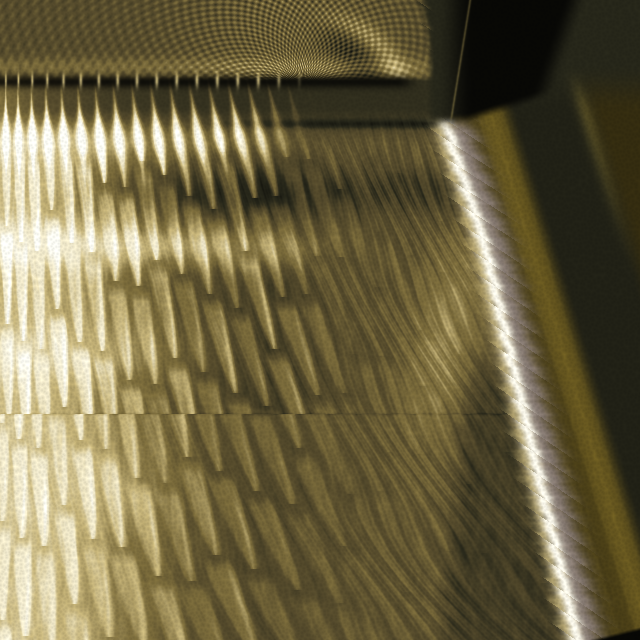
Give the GLSL for this texture, as a WebGL 2 fragment shader.

```glsl
#version 300 es
precision highp float;
// Machined brass face with slanted scalloped tool marks, a bright bevel and dark recesses.
uniform vec2 u_resolution;
out vec4 outColor;

const vec3 BLACK = vec3(0.03, 0.03, 0.02);
const vec3 SHADOW = vec3(0.15, 0.15, 0.10);
const vec3 BRONZE = vec3(0.33, 0.29, 0.17);
const vec3 BRASS = vec3(0.48, 0.42, 0.23);
const vec3 GOLD = vec3(0.78, 0.71, 0.48);
const vec3 CREAM = vec3(0.95, 0.92, 0.80);
const vec3 LILAC = vec3(0.56, 0.51, 0.50);
const vec3 OLIVE = vec3(0.33, 0.28, 0.10);

float hash(vec2 p) { return fract(sin(dot(p, vec2(41.3, 289.1))) * 4373.5); }

float band(float x, float center, float width) {
  float d = (x - center) / width;
  return exp(-d * d);
}

// Distance to the nearest scattered cell point.
float cellular(vec2 p) {
  vec2 id = floor(p), f = p - id;
  float nearest = 2.0;
  for (int j = -1; j <= 1; j++)
    for (int i = -1; i <= 1; i++) {
      vec2 o = vec2(i, j), c = id + o;
      nearest = min(nearest, length(o + vec2(hash(c), hash(c + 17.0)) - f));
    }
  return nearest;
}

float layeredSines(float x) {
  return 0.5 * sin(x) + 0.3 * sin(x * 2.3 + 1.7) + 0.2 * sin(x * 4.1 + 0.6);
}

vec3 metal(float l) {
  vec3 c = mix(BLACK, SHADOW, smoothstep(0.0, 0.17, l));
  c = mix(c, BRONZE, smoothstep(0.14, 0.34, l));
  c = mix(c, BRASS, smoothstep(0.32, 0.50, l));
  c = mix(c, GOLD, smoothstep(0.48, 0.74, l));
  c = mix(c, CREAM, smoothstep(0.70, 0.92, l));
  return mix(c, vec3(1.0, 1.0, 0.97), smoothstep(0.92, 1.15, l));
}

// Leaf-shaped marks: columns of lobes that taper to a lit lower tip.
float scallops(float phase, float y, float rows) {
  float col = floor(phase), s = phase - col;
  float along = y * rows + col * 0.28 + 0.5 * hash(vec2(col, 3.0));
  float t = fract(along), halfWidth = 0.46 * sqrt(t);
  float leaf = smoothstep(0.10, -0.14, abs(s - 0.5) - halfWidth);
  float rim = band(s, 0.5 + 0.8 * halfWidth, 0.13) * smoothstep(1.0, 0.3, t);
  float level = 0.7 + 0.5 * hash(vec2(col, floor(along)));
  return (leaf * smoothstep(1.0, 0.8, t) * (0.5 + 0.4 * s) + 0.55 * rim) * level - 0.48;
}

// Broad reflections across the main face.
float faceLight(vec2 p) {
  float l = 0.39 + 0.50 * exp(-p.x * p.x / 0.055);
  l += 0.27 * band(p.y, 0.62 - 0.02 * p.x, 0.032) * smoothstep(0.59, 0.38, p.x);
  l += 0.13 * band(p.y, 0.45, 0.045) * smoothstep(0.42, 0.18, p.x);
  l += 0.10 * band(p.y, 0.24, 0.08) * band(p.x, 0.18, 0.10);
  l -= 0.13 * band(p.y, 0.70, 0.04) * smoothstep(0.02, 0.25, p.x);
  l += 0.20 * band(p.x, 0.71 - 0.18 * (0.557 - p.y), 0.05) * band(p.y, 0.47, 0.16);
  float recess = smoothstep(-0.02, 0.03, p.x - 0.685 - 0.1 * p.y);
  return l - 0.13 * recess * smoothstep(0.48, 0.38, p.y);
}

// Main face: marks fan out as they descend, with upright bright teeth at the top.
float face(vec2 p) {
  float u = p.x * (1.0 + 0.6 * (p.y - 0.8));
  float phase = 31.0 * u - 2.0 * exp(-u / 0.08);
  float seam = smoothstep(0.352, 0.354, p.y);
  float marks = scallops(phase + 0.4 * (1.0 - seam), p.y, 6.5);
  float fine = layeredSines(u * 330.0 + 2.0 * sin(p.y * 21.0 + u * 30.0));
  float strength = mix(0.32, 0.06, smoothstep(0.40, 0.60, p.x));
  strength *= mix(0.7, 1.0, seam) * smoothstep(0.80, 0.72, p.y);
  float right = smoothstep(0.45, 0.65, p.x) * smoothstep(0.75, 0.69, p.x - 0.05 * p.y);
  float l = faceLight(p) + strength * marks + mix(0.035, 0.09, right) * fine;
  l += 0.05 * (cellular(p * vec2(70.0, 24.0)) - 0.5) - 0.05 * band(p.y, 0.353, 0.002);
  float shade = smoothstep(0.765, 0.835, p.y);
  l = mix(l, 0.20 + 0.30 * exp(-p.x / 0.10), shade);
  float width = 0.07 + 0.20 * band(p.y, 0.785, 0.04);
  float tooth = band(fract(phase) - 0.5, 0.0, width) * band(p.y, 0.795, 0.052);
  l += 0.75 * tooth * smoothstep(0.50, 0.36, p.x);
  return l - 0.16 * band(p.y, 0.806, 0.007) * smoothstep(0.25, 0.5, p.x);
}

// Upper strip: fine crossed hatching that bends into arcs at its right end.
float upperStrip(vec2 p) {
  vec2 q = p - vec2(0.47, 0.86);
  float r = length(q * vec2(0.75, 1.0)), a = atan(q.y, q.x);
  float hatch = sin(r * 520.0 + a * 8.0) * sin(a * 75.0 - r * 110.0);
  float fan = band(p.x, 0.46, 0.16);
  float l = 0.34 + (0.07 + 0.13 * fan) * hatch + 0.07 * fan + 0.13 * band(p.y, 0.895, 0.015);
  l += 0.22 * band(r, 0.115, 0.016) * smoothstep(0.0, 0.12, q.x);
  return l - 0.17 * band(r, 0.08, 0.025) * smoothstep(0.0, 0.08, q.x);
}

// Right flange: olive slope, dark groove and a dim outer slope.
vec3 flange(vec2 p) {
  float groove = p.x - 0.794 - 0.306 * (0.79 - p.y);
  float outer = p.x - 0.90 - 0.31 * (0.87 - p.y);
  vec3 c = OLIVE * (0.85 + 0.4 * band(groove, -0.015, 0.025) + 0.08 * layeredSines(groove * 160.0));
  c = mix(c, SHADOW * 0.85, smoothstep(-0.008, 0.025, groove));
  c = mix(c, OLIVE * 0.62, smoothstep(-0.01, 0.03, outer));
  c += OLIVE * 0.5 * band(outer, 0.0, 0.012) * smoothstep(0.55, 0.85, p.y);
  return mix(c, SHADOW, smoothstep(0.82, 0.90, p.y));
}

void main() {
  vec2 p = gl_FragCoord.xy / u_resolution;
  vec3 color = metal(face(p));

  // Strip above the dark ledge, with glints along the ledge.
  color = mix(color, metal(upperStrip(p)), smoothstep(0.872, 0.882, p.y));
  color = mix(color, BLACK, 0.85 * band(p.y, 0.872, 0.010) * smoothstep(0.66, 0.62, p.x));
  float glint = band(fract(31.0 * p.x - 2.0 * exp(-p.x / 0.08)) - 0.5, 0.0, 0.09);
  color += GOLD * 0.8 * glint * band(p.y, 0.874, 0.010) * smoothstep(0.5, 0.4, p.x);

  // Flange and the barbed, glowing bevel between it and the face.
  float e = p.x - 0.90 + 0.235 * p.y + 0.015 * smoothstep(0.6, 0.82, p.y);
  float barb = 0.010 * (fract(p.y * 27.0 + e * 22.0) - 0.5) + 0.004 * layeredSines(p.y * 190.0);
  float below = smoothstep(0.825, 0.79, p.y);
  color = mix(color, flange(p), smoothstep(0.0, 0.02, e + barb));
  color = mix(color, LILAC, below * 0.85 * band(e + barb, 0.020, 0.024));
  color = mix(color, GOLD, below * 0.8 * band(e - barb, -0.008, 0.013));
  color = mix(color, vec3(1.0, 0.99, 0.94), below * band(e + 0.6 * barb, 0.002, 0.011));

  // Black recess with a hairline scratch, and the dark lower corner.
  float floorY = 0.812 + 0.32 * max(p.x - 0.73, 0.0);
  float block = smoothstep(0.665, 0.68, p.x) * smoothstep(-0.008, 0.012, p.y - floorY);
  block *= smoothstep(0.02, -0.02, p.x - 0.85 - 0.35 * (p.y - 0.857));
  color = mix(color, mix(SHADOW, BLACK, smoothstep(0.68, 0.74, p.x)), block);
  color += 0.45 * BRASS * block * band(p.x, 0.71 + 0.16 * (p.y - 0.845), 0.002);
  color = mix(color, BLACK, smoothstep(-0.004, 0.004, 0.25 * (p.x - 0.93) - p.y));

  // Fine mottled grain.
  color *= 0.93 + 0.14 * cellular(p * 170.0);
  outColor = vec4(clamp(color, 0.0, 1.0), 1.0);
}
```
